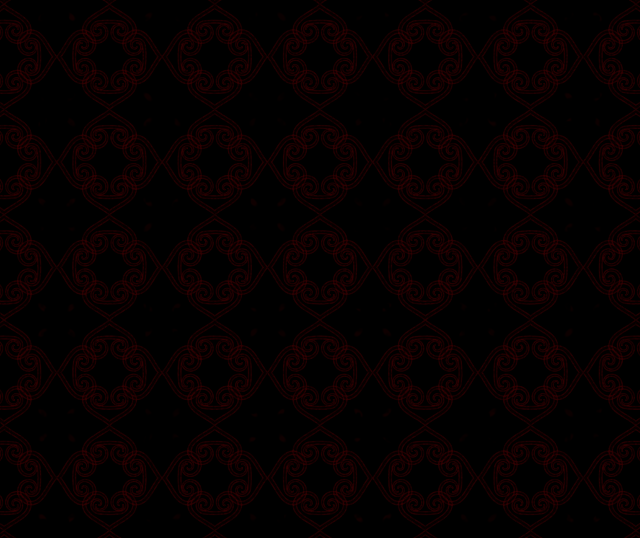
This pattern is drawn by a Shadertoy shader. Its source:

```glsl
// Dim red lattice of four-heart scrollwork medallions on black.

const float PI = 3.14159265;
const float PERIOD = 0.1957;      // medallion spacing, in canvas heights
const float SIDE_BAND = 0.040;    // half widths of the scrolls, in half cells
const float ARCH_BAND = 0.034;
const vec2 SCROLL_EYE = vec2(0.21, 0.50);

float hash(vec2 p) {
    return fract(sin(dot(p, vec2(127.1, 311.7))) * 43758.5453);
}

float valueNoise(vec2 p) {
    vec2 i = floor(p), f = fract(p);
    f = f * f * (3.0 - 2.0 * f);
    return mix(mix(hash(i), hash(i + vec2(1, 0)), f.x),
               mix(hash(i + vec2(0, 1)), hash(i + vec2(1, 1)), f.x), f.y);
}

float segmentDistance(vec2 p, vec2 a, vec2 b) {
    vec2 pa = p - a, ba = b - a;
    return length(pa - ba * clamp(dot(pa, ba) / dot(ba, ba), 0.0, 1.0));
}

vec2 cubic(vec2 a, vec2 b, vec2 c, vec2 d, float t) {
    float s = 1.0 - t;
    return s * s * s * a + 3.0 * s * t * (s * b + t * c) + t * t * t * d;
}

float cubicDistance(vec2 p, vec2 a, vec2 b, vec2 c, vec2 d) {
    float nearest = 1e3;
    vec2 last = a;
    for (int i = 1; i <= 14; i++) {
        vec2 next = cubic(a, b, c, d, float(i) / 14.0);
        nearest = min(nearest, segmentDistance(p, last, next));
        last = next;
    }
    return nearest;
}

// One clockwise turn of a tapering spiral band, as signed distance
float spiralBand(vec2 p, float startAngle, float startRadius, float shrink, float band) {
    float turn = mod(atan(-p.y, p.x) - startAngle, 2.0 * PI);
    float radius = startRadius - shrink * turn;
    float halfWidth = mix(band, 0.014, turn / (2.0 * PI));
    return abs(length(p) - radius) - halfWidth;
}

// Faint fill between two crisp rims
float bandInk(float d, float pixel) {
    float soft = max(0.5 * pixel, 0.004);
    float fill = 1.0 - smoothstep(-soft, soft, d);
    float rim = 1.0 - smoothstep(0.004, 0.004 + 2.0 * soft, abs(d + 0.007));
    return 0.026 * fill + 0.088 * rim;
}

// Right half of the upper heart: outer side and inner arch, both curling in
float heartInk(vec2 p, float pixel) {
    vec2 q = p - SCROLL_EYE;
    vec2 sideEnd = SCROLL_EYE + vec2(0.27, 0.0);
    vec2 archEnd = SCROLL_EYE + vec2(0.0, 0.155);
    float side = cubicDistance(p, vec2(-0.06, 1.01), vec2(0.16, 0.81),
                               vec2(0.48, 0.74), sideEnd) - SIDE_BAND;
    side = min(side, spiralBand(q, 0.0, 0.27, 0.036, SIDE_BAND));
    float arch = cubicDistance(p, vec2(0.0, 0.668), vec2(0.07, 0.668),
                               vec2(0.14, 0.664), archEnd) - ARCH_BAND;
    arch = min(arch, spiralBand(q, -0.5 * PI, 0.155, 0.023, ARCH_BAND));
    return bandInk(side, pixel) + bandInk(arch, pixel);
}

// Barely visible diagonal smudges in the gap between four medallions
float gapSmudge(vec2 p, vec2 gapId) {
    vec2 q = 1.0 - abs(p) - vec2(0.27, 0.24);
    vec2 along = vec2(q.x + q.y, q.x - q.y) * 0.7071;
    float leaf = 1.0 - smoothstep(0.4, 1.0, length(along / vec2(0.13, 0.07)));
    float patchy = valueNoise(p * 11.0 + gapId * 17.0);
    return leaf * smoothstep(0.3, 0.8, patchy) * mix(0.03, 0.07, hash(gapId));
}

void mainImage(out vec4 fragColor, in vec2 fragCoord) {
    vec2 uv = fragCoord / iResolution.y;
    vec2 middle = vec2(0.5 * iResolution.x / iResolution.y, 0.503);
    vec2 grid = (uv - middle) / PERIOD;
    vec2 local = 2.0 * (grid - floor(grid + 0.5));
    float pixel = 2.0 / (PERIOD * iResolution.y);

    // Mirror and swap the axes to make four hearts
    vec2 p = abs(local);
    float ink = heartInk(p, pixel) + heartInk(p.yx, pixel);

    // Uneven, broken printing
    float wear = valueNoise(uv * 330.0);
    ink *= mix(0.55, 1.35, wear);
    ink += gapSmudge(local, floor(grid));

    fragColor = vec4(min(ink, 0.18) * vec3(1.0, 0.0, 0.03), 1.0);
}
```
